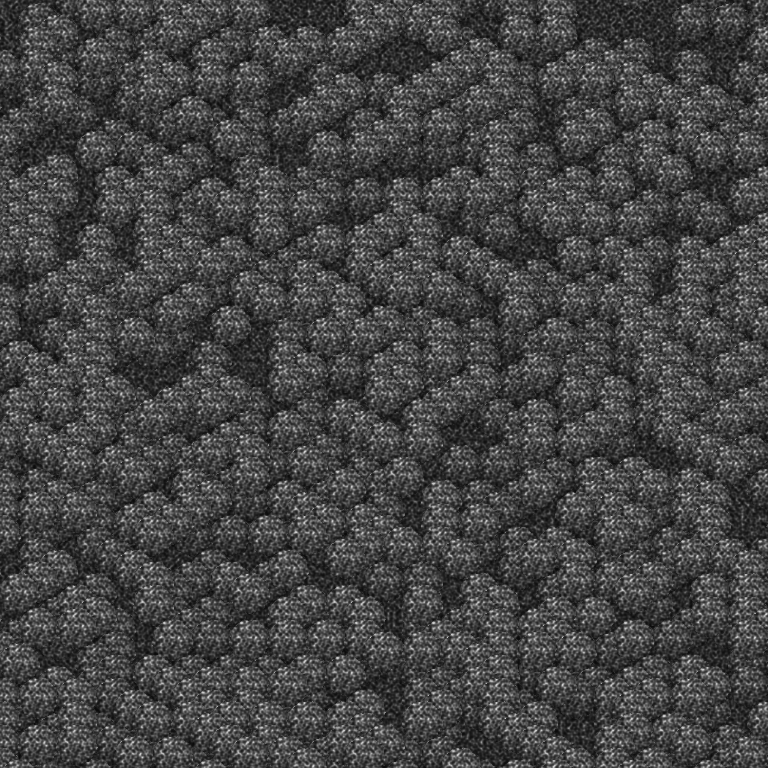
Give the GLSL for this texture, as a Shadertoy shader.

```glsl
// Dark heaps of round, gritty tufts stacked on a staggered lattice.
// Tufts are painted back to front in two levels; each one shades what lies
// behind it, and fine gradient noise plus a tiny mesh gives the grit.

float hash(vec2 p) {
    vec3 q = fract(p.xyx * vec3(0.1031, 0.1030, 0.0973));
    q += dot(q, q.yzx + 33.33);
    return fract((q.x + q.y) * q.z);
}

float cornerSlope(vec2 cell, vec2 offset) {
    float angle = 6.2832 * hash(cell + 71.0);
    return dot(vec2(cos(angle), sin(angle)), offset);
}

float gradientNoise(vec2 p) {
    vec2 cell = floor(p), f = p - cell;
    vec2 u = f * f * f * (f * (f * 6.0 - 15.0) + 10.0);
    vec2 e = vec2(1.0, 0.0);
    float low = mix(cornerSlope(cell, f), cornerSlope(cell + e, f - e), u.x);
    float high = mix(cornerSlope(cell + e.yx, f - e.yx),
                     cornerSlope(cell + 1.0, f - 1.0), u.x);
    return mix(low, high, u.y);
}

void mainImage(out vec4 fragColor, in vec2 fragCoord) {
    vec2 uv = fragCoord / iResolution.y;
    vec2 lattice = vec2(40.0, 66.0);
    vec2 nearest = floor(uv * lattice + 0.5);

    // Deep hollows below all tufts
    float shade = 0.17;
    vec2 grainPos = uv;

    // Lower then upper level, far rows before near rows
    for (int level = 0; level < 2; level++) {
        float height = float(level);
        for (int row = 3; row >= -3; row--) {
            for (int column = -2; column <= 2; column++) {
                vec2 site = nearest + vec2(column, row);
                if (mod(site.x + site.y, 2.0) > 0.5) continue;
                float clumping = 0.25 * gradientNoise(site * vec2(0.2, 0.13) + 9.3 * height);
                if (hash(site + 137.0 * height + 211.0) > 0.34 + clumping) continue;

                // Slightly scalloped round outline
                vec2 local = (uv - site / lattice) / 0.027;
                float radius = length(local);
                float scallop = 0.04 * cos(9.0 * atan(local.x, local.y + 0.0001));
                float edge = radius + scallop * smoothstep(0.3, 0.9, radius);

                // Soft shadow around the tuft, then its lit dome
                shade *= mix(0.78, 1.0, smoothstep(0.85, 1.35, edge));
                float dome = 0.27 + 0.035 * height + 0.09 * local.y - 0.06 * radius * radius;
                float cover = 1.0 - smoothstep(0.9, 1.04, edge);
                shade = mix(shade, dome, cover);
                if (cover > 0.5) grainPos = local * 0.027 + 3.0;
            }
        }
    }

    // Fine grit and woven mesh
    float grit = gradientNoise(grainPos * 165.0) + gradientNoise(grainPos * 271.0 + 40.5);
    vec2 wave = sin(uv * 6.2832 * 128.0);
    float tone = shade * exp(1.1 * grit + 0.24 * wave.x * wave.y);
    fragColor = vec4(vec3(clamp(tone, 0.04, 0.8)), 1.0);
}
```
